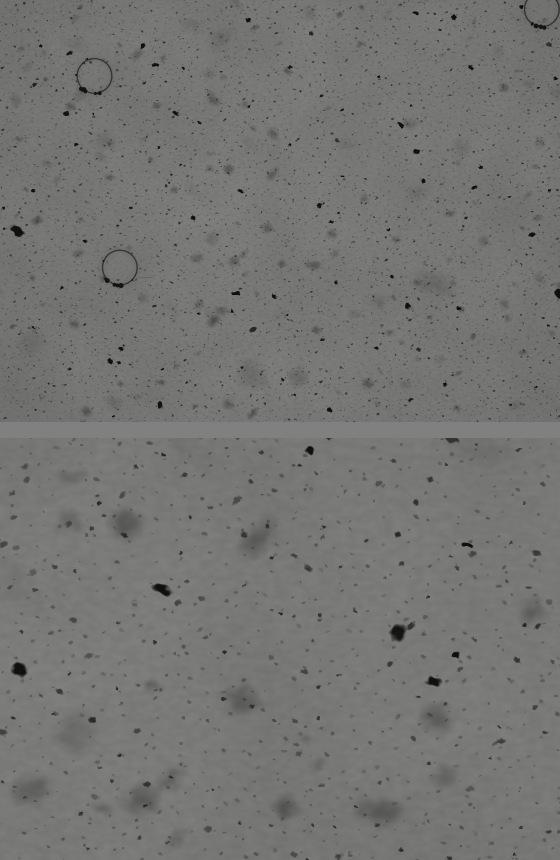
Top: the whole. Bottom: its middle third, enlarged.
A WebGL 2 fragment shader for this texture:

```glsl
#version 300 es
precision highp float;
// Grey micrograph field: dark grains, out-of-focus specks and a few thin-rimmed bubbles.

#define BASE_GREY 0.474
#define VIGNETTE 0.045
#define CLOUDINESS 0.022
#define GRAIN 0.022
#define GRAIN_TILT 1.7
#define GRAIN_STRETCH 1.55
#define BUBBLE_COUNT 3
#define BUBBLE_RADIUS 0.041
#define RIM_WIDTH 0.0016
#define RIM_DARKNESS 0.66
#define CRUMB_COUNT 11
#define INK vec3(0.055, 0.05, 0.045)

uniform vec2 u_resolution;
out vec4 fragColor;

vec3 hash3(vec3 p) {
    p = fract(p * vec3(0.1031, 0.1030, 0.0973));
    p += dot(p, p.yxz + 33.33);
    return fract((p.xxy + p.yxx) * p.zyx);
}

float cornerSlope(vec2 cell, vec2 offset) {
    float angle = 6.2832 * hash3(vec3(cell + 200.0, 5.0)).x;
    return dot(vec2(cos(angle), sin(angle)), offset);
}

float gradientNoise(vec2 p) {
    vec2 i = floor(p), f = p - i;
    vec2 u = f * f * f * (f * (f * 6.0 - 15.0) + 10.0);
    vec2 e = vec2(1.0, 0.0);
    float low = mix(cornerSlope(i, f), cornerSlope(i + e.xy, f - e.xy), u.x);
    float high = mix(cornerSlope(i + e.yx, f - e.yx), cornerSlope(i + e.xx, f - e.xx), u.x);
    return mix(low, high, u.y);
}

// Soft-edged disc coverage, never sharper than a pixel.
float coverage(float dist, float blur) {
    float w = max(blur, 0.75 / u_resolution.y);
    return 1.0 - smoothstep(-w, w, dist);
}

// Opacity of one layer of scattered, slightly elongated grains.
float grains(vec2 p, float cells, float radius, float blur, float density, float strength, float seed) {
    vec2 ragged = vec2(gradientNoise(p / radius + seed), gradientNoise(p / radius + seed + 37.0));
    vec2 q = p + 0.55 * radius * ragged;
    vec2 home = floor(p * cells);
    float clear = 1.0;
    for (int y = -1; y <= 1; y++)
    for (int x = -1; x <= 1; x++) {
        vec2 cell = home + vec2(x, y);
        vec3 place = hash3(vec3(cell + 50.0, seed));
        if (place.z > density) continue;
        vec3 form = hash3(vec3(cell + 90.0, seed + 19.0));
        vec2 d = q - (cell + place.xy) / cells;
        float tilt = (form.x - 0.5) * GRAIN_TILT;
        float c = cos(tilt), s = sin(tilt);
        float stretch = mix(1.0, GRAIN_STRETCH, form.y);
        d = vec2(c * d.x + s * d.y, c * d.y - s * d.x) * vec2(1.0 / stretch, sqrt(stretch));
        float r = radius * mix(0.42, 1.0, form.z * form.z);
        float opacity = min(strength * mix(0.35, 1.0, fract(form.y * 7.3 + form.z * 3.1)), 0.97);
        clear *= 1.0 - opacity * coverage(length(d) - r, blur * r);
    }
    return 1.0 - clear;
}

// Bubble: x = opacity of rim, crumbs and fibre, y = inside mask.
vec2 bubble(vec2 d, float id) {
    float dist = length(d) - BUBBLE_RADIUS;
    float rim = RIM_DARKNESS * coverage(abs(dist) - RIM_WIDTH, 0.0013);
    rim = max(rim, 0.16 * exp(-abs(dist) / 0.004));
    float dark = rim;
    for (int i = 0; i < CRUMB_COUNT; i++) {
        vec3 h = hash3(vec3(float(i) + 3.0, id + 11.0, 71.0));
        float spread = i < 8 ? 1.3 : 5.5;
        float angle = -1.85 + (h.x - 0.5) * spread;
        vec2 spot = (BUBBLE_RADIUS + 0.003 * h.y) * vec2(cos(angle), sin(angle));
        float r = mix(0.002, i < 8 ? 0.0062 : 0.003, h.z);
        dark = max(dark, 0.93 * coverage(length(d - spot) - r, 0.001));
    }
    // Faint curved fibre beside the rim
    float arc = abs(length(d - vec2(0.065, -0.115)) - 0.092);
    float span = smoothstep(0.04, 0.05, d.x) * smoothstep(0.085, 0.07, d.x) * step(-0.1, d.y);
    dark = max(dark, 0.28 * span * coverage(arc - 0.0006, 0.001));
    return vec2(dark, coverage(dist, 0.002));
}

void main() {
    vec2 p = gl_FragCoord.xy / u_resolution.y;
    vec2 fromCentre = p - 0.5 * u_resolution / u_resolution.y;

    // Uneven lighting, haze and fine streaky grain
    float grey = BASE_GREY - VIGNETTE * dot(fromCentre, fromCentre);
    grey += CLOUDINESS * (gradientNoise(p * 5.0) + 0.7 * gradientNoise(p * 13.0 + 8.0));
    grey += GRAIN * gradientNoise(p * vec2(85.0, 150.0));
    grey += GRAIN * 0.8 * gradientNoise(p * vec2(170.0, 240.0) + 31.0);
    vec3 colour = grey * vec3(1.0, 1.0, 0.993);

    // Defocused specks first, then sharp ones from fine to coarse
    colour = mix(colour, INK, grains(p, 6.0, 0.026, 1.0, 0.45, 0.17, 1.0));
    colour = mix(colour, INK, grains(p, 16.0, 0.0105, 0.95, 0.42, 0.36, 2.0));
    colour = mix(colour, INK, grains(p, 80.0, 0.0017, 0.5, 0.7, 0.36, 3.0));
    colour = mix(colour, INK, grains(p, 42.0, 0.0027, 0.45, 0.65, 0.75, 4.0));
    colour = mix(colour, INK, grains(p, 14.0, 0.0062, 0.3, 0.36, 1.7, 6.0));
    colour = mix(colour, INK, grains(p, 4.0, 0.0125, 0.2, 0.2, 2.6, 7.0));

    for (int i = 0; i < BUBBLE_COUNT; i++) {
        float k = float(i), bend = k * (k - 1.0);
        vec2 centre = vec2(0.224 + 0.06 * k + 0.47 * bend, 0.82 - 0.454 * k + 0.533 * bend);
        vec2 shape = bubble(p - centre, k);
        colour = mix(colour, vec3(0.47, 0.475, 0.46), 0.35 * shape.y);
        colour = mix(colour, INK, shape.x);
    }
    fragColor = vec4(colour, 1.0);
}
```
